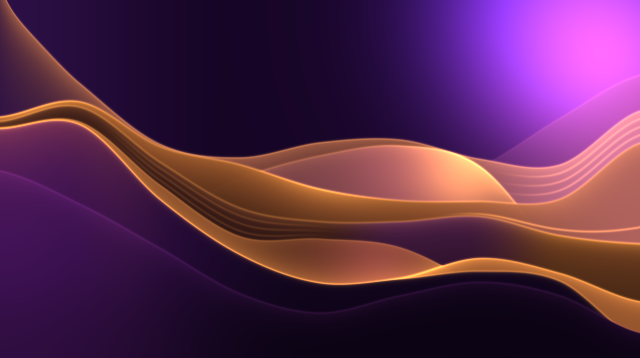
This background is drawn by a WebGL 2 fragment shader. Its source:

```glsl
#version 300 es
precision highp float;
// Translucent golden silk waves flowing across a dark violet glow.
uniform vec2 u_resolution;
out vec4 fragColor;

const vec3 GOLD = vec3(1.0, 0.68, 0.27);

// Smooth height curve through nine evenly spaced knots
float wave(float x, float k[9]) {
  float s = clamp(x, 0.0, 0.9999) * 8.0;
  int i = int(s);
  float t = fract(s);
  float a = k[max(i - 1, 0)], b = k[i], c = k[i + 1], d = k[min(i + 2, 8)];
  return b + 0.5 * t * (c - a + t * (2.0 * a - 5.0 * b + 4.0 * c - d + t * (3.0 * (b - c) + d - a)));
}

// Approximate distance below a curve, in canvas heights
float below(vec2 p, float k[9]) {
  float y = wave(p.x, k);
  float aspect = u_resolution.x / u_resolution.y;
  float slope = (wave(p.x + 0.002, k) - wave(p.x - 0.002, k)) / (0.004 * aspect);
  return (y - p.y) / sqrt(1.0 + slope * slope);
}

float spot(vec2 p, vec2 center, float falloff) {
  vec2 v = (p - center) * vec2(u_resolution.x / u_resolution.y, 1.0);
  return exp(-dot(v, v) * falloff);
}

float hairline(float d) {
  return exp(-d * d / 0.000012);
}

// Lay a sheet below an edge, with a soft inner rim and a fine bright line
vec3 sheet(vec3 under, float d, vec3 fill, float opacity, vec3 rim, float width) {
  float px = 1.0 / u_resolution.y;
  float mask = smoothstep(-px, px, d);
  vec3 col = mix(under, fill, mask * opacity);
  return col + rim * (0.5 * mask * exp(-max(d, 0.0) / width) + 0.5 * hairline(d));
}

void main() {
  vec2 p = gl_FragCoord.xy / u_resolution;
  float x = p.x;
  float right = smoothstep(0.6, 1.0, x);
  float left = 1.0 - smoothstep(0.08, 0.3, x);

  // Edges of the sheets, back to front
  float veil = below(p, float[9](0.4, 0.4, 0.4, 0.4, 0.42, 0.47, 0.535, 0.67, 0.79));
  float crest = below(p - vec2(0.0, 0.08 * exp(-60.0 * x)),
    float[9](0.965, 0.767, 0.598, 0.56, 0.602, 0.61, 0.556, 0.54, 0.69));
  float dome = below(p, float[9](0.3, 0.33, 0.4, 0.502, 0.565, 0.593, 0.535, 0.28, 0.07));
  float ridge = below(p, float[9](0.674, 0.716, 0.591, 0.54, 0.472, 0.44, 0.437, 0.444, 0.6));
  float fold = below(p, float[9](0.66, 0.7, 0.547, 0.419, 0.381, 0.381, 0.395, 0.342, 0.319));
  float swell = below(p, float[9](0.645, 0.66, 0.484, 0.34, 0.333, 0.309, 0.2, 0.07, 0.0));
  float ribbon = below(p, float[9](0.64, 0.651, 0.442, 0.288, 0.209, 0.223, 0.279, 0.237, 0.158));
  float hem = below(p, float[9](0.64, 0.651, 0.442, 0.288, 0.209, 0.22, 0.242, 0.214, 0.05));
  float shade = below(p, float[9](0.523, 0.43, 0.307, 0.18, 0.126, 0.174, 0.212, 0.174, 0.07));

  // Dark violet backdrop with a magenta light at the upper right
  vec3 col = mix(vec3(0.17, 0.06, 0.27), vec3(0.09, 0.02, 0.15), smoothstep(0.0, 0.35, x));
  col += vec3(0.4, 0.17, 0.85) * spot(p, vec2(0.87, 0.98), 8.0);
  col += vec3(0.65, 0.28, 0.5) * spot(p, vec2(0.97, 0.79), 9.0);

  // Pale veil and the upper sheet
  col = sheet(col, veil, vec3(0.75, 0.38, 0.6), 0.4 * right, vec3(0.15, 0.07, 0.08) * right, 0.04);
  vec3 rose = mix(vec3(0.43, 0.23, 0.21), vec3(0.85, 0.48, 0.62), right);
  float body = mix(1.0, exp(-max(crest, 0.0) * 7.0), left);
  col = sheet(col, crest, rose, 0.9 * body, GOLD * 0.45, 0.035);

  // Lit dome
  vec3 lit = vec3(0.46, 0.25, 0.27) + GOLD * 0.6 * spot(p, vec2(0.73, 0.53), 55.0)
    + vec3(0.2, 0.1, 0.12) * spot(p, vec2(0.63, 0.54), 30.0);
  col = sheet(col, dome, lit, 0.95, GOLD * (0.25 + 0.5 * spot(p, vec2(0.74, 0.52), 30.0)), 0.025);

  // Fine strands in the right wing
  for (int i = 1; i < 4; i++) {
    float d = mix(crest, ridge, float(i) * 0.25);
    col += GOLD * 0.22 * hairline(d) * smoothstep(0.76, 0.9, x);
  }

  // Golden central ridge, hottest near the middle
  vec3 amber = mix(vec3(0.43, 0.23, 0.12), vec3(0.68, 0.38, 0.35), right);
  amber *= 1.0 - 0.35 * smoothstep(0.02, 0.16, ridge) * (1.0 - right);
  float heat = spot(p, vec2(0.5, 0.47), 35.0) + spot(p, vec2(0.05, 0.69), 30.0);
  col = sheet(col, ridge, amber, 0.95, GOLD * (0.4 + 0.5 * heat), 0.035);
  col += GOLD * 0.35 * hairline(mix(ridge, fold, 0.83)) * smoothstep(0.68, 0.8, x);

  // Shadowed fold: brown, then purple, then bronze
  vec3 dusk = mix(vec3(0.22, 0.1, 0.09), vec3(0.27, 0.1, 0.27), smoothstep(0.5, 0.62, x));
  dusk = mix(dusk, vec3(0.42, 0.23, 0.11), smoothstep(0.72, 0.88, x));
  dusk *= 0.35 + 0.65 * exp(-max(fold, 0.0) * 5.0);
  col = sheet(col, fold, dusk, 0.95, GOLD * (0.35 + 0.25 * right), 0.018);
  for (int i = 1; i < 4; i++) {
    float d = mix(fold, swell, float(i) * 0.27);
    col += GOLD * 0.12 * hairline(d) * smoothstep(0.15, 0.25, x) * (1.0 - smoothstep(0.4, 0.55, x));
  }

  // Lower swell brightening toward the ribbon
  vec3 bronze = vec3(0.32, 0.16, 0.11) + GOLD * 0.35 * exp(-abs(ribbon) / 0.045);
  bronze += vec3(0.2, 0.08, 0.12) * spot(p, vec2(0.59, 0.26), 40.0);
  col = sheet(col, swell, bronze, 0.95, GOLD * 0.22 * (1.0 - right), 0.02);

  // Bright ribbon, then the dark cloth beneath it
  float pinch = spot(p, vec2(0.67, 0.255), 60.0);
  col = sheet(col, ribbon, vec3(0.6, 0.34, 0.18), 0.95, GOLD * (0.55 + 0.4 * pinch), 0.02);
  vec3 cloth = mix(vec3(0.25, 0.07, 0.34), vec3(0.07, 0.02, 0.12), smoothstep(0.0, 0.5, x));
  cloth *= 0.75 + 0.25 * smoothstep(0.0, 0.35, p.y);
  cloth += vec3(0.24, 0.13, 0.0) * exp(-max(ribbon, 0.0) / 0.1) * left;
  col = sheet(col, hem, cloth, 1.0, GOLD * 0.4, 0.006);
  vec3 deep = mix(cloth, vec3(0.04, 0.01, 0.07), 0.6 * smoothstep(0.2, 0.6, x));
  col = sheet(col, shade, deep, 1.0, vec3(0.14, 0.05, 0.14), 0.03);

  fragColor = vec4(clamp(col, 0.0, 1.0), 1.0);
}
```
